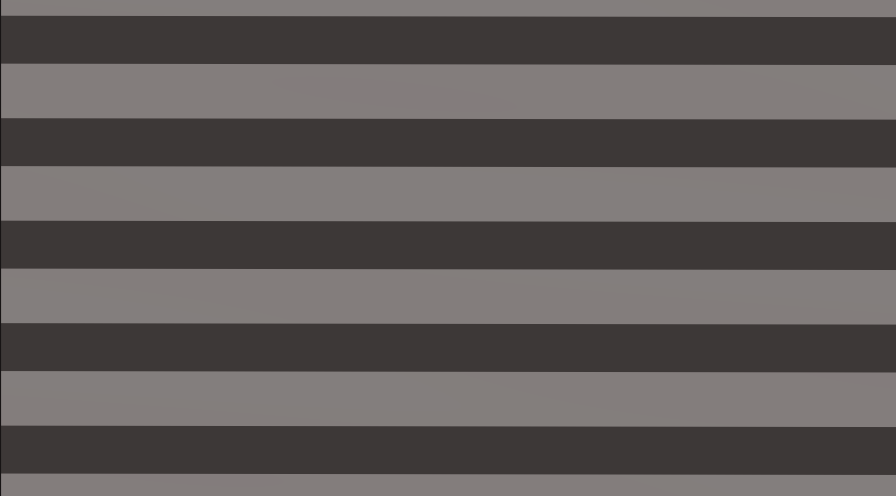
A WebGL 1 fragment shader for this pattern:

```glsl
precision highp float;

// Five dark horizontal bands on warm grey, tilted very slightly down to the right.
// Each band is a repeated distance to a centre line; layered sines tint the grey
// faintly, and a hairline shadow runs down the left edge.

uniform vec2 u_resolution;

const float PERIOD = 0.2066;        // band spacing, in canvas heights
const float FIRST_CENTRE = 0.0800;  // first band centre below the top edge
const float HALF_WIDTH = 0.0483;    // half the thickness of a dark band
const float TILT = 0.0016;          // drop per unit travelled right
const float EDGE_LINE = 0.0022;     // width of the left hairline

const vec3 LIGHT_GREY = vec3(0.514, 0.492, 0.488);
const vec3 DARK_GREY = vec3(0.239, 0.219, 0.216);
const vec3 EDGE_SHADE = vec3(0.09, 0.08, 0.08);

// Signed distance to the nearest band, negative inside it.
float bandDistance(float depth, float centre, float period, float halfWidth) {
  float offset = mod(depth - centre + 0.5 * period, period) - 0.5 * period;
  return abs(offset) - halfWidth;
}

// Coverage of a shape, smoothed across one pixel.
float coverage(float dist, float pixel) {
  return clamp(0.5 - dist / pixel, 0.0, 1.0);
}

// Slow, weak drift between neutral and rosy grey, from -1 to 1.
float tintDrift(vec2 p) {
  return 0.6 * sin(p.x * 2.3 + p.y * 15.2) + 0.4 * sin(p.x * 1.1 - p.y * 9.0 + 1.7);
}

void main() {
  float pixel = 1.0 / u_resolution.y;
  vec2 p = gl_FragCoord.xy * pixel;
  float depth = 1.0 - p.y - TILT * p.x;

  // Warm grey ground with its faint tint
  vec3 ground = LIGHT_GREY + vec3(0.001, -0.004, -0.001) * tintDrift(p);

  // Dark bands
  float band = bandDistance(depth, FIRST_CENTRE, PERIOD, HALF_WIDTH);
  vec3 color = mix(ground, DARK_GREY, coverage(band, pixel));

  // Left hairline
  color = mix(color, EDGE_SHADE, coverage(p.x - EDGE_LINE, pixel));

  gl_FragColor = vec4(color, 1.0);
}
```
